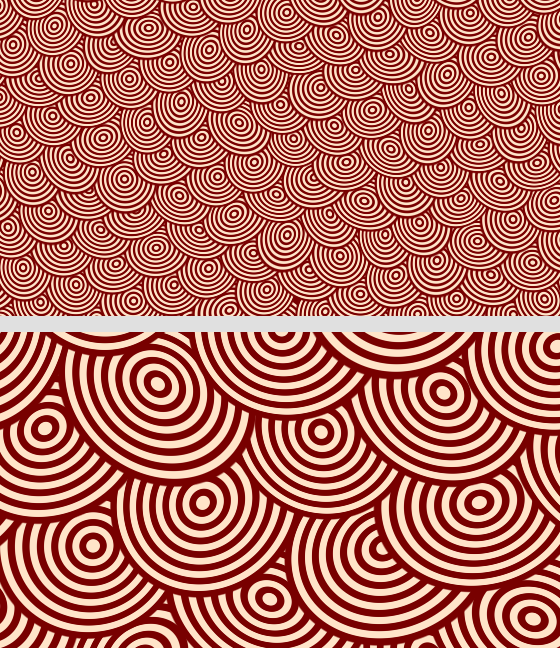
Top, the full canvas; bottom, a detail of the centre.
Write a WebGL 1 fragment shader that draws this pattern.

```glsl
precision highp float;
// Overlapping scales of hand-cut concentric rings on a tilted brick lattice.

uniform vec2 u_resolution;

vec2 hash2(vec2 cell) {
    vec2 k = vec2(dot(cell, vec2(127.1, 311.7)), dot(cell, vec2(269.5, 183.3)));
    return fract(sin(k) * 43758.547);
}

vec2 rotate(vec2 v, float angle) {
    float c = cos(angle), s = sin(angle);
    return vec2(c * v.x - s * v.y, s * v.x + c * v.y);
}

// Normalised radius inside one uneven disc: 0 at its heart, 1 on its rim.
float discRadius(vec2 offset, vec2 cell, float size) {
    vec2 jitter = hash2(cell) - 0.5;
    vec2 shape = hash2(cell + 37.0);
    vec2 q = rotate(offset - 0.14 * jitter, 3.1416 * shape.x) / size;
    float stretch = 1.0 + 0.13 * shape.y;
    q *= vec2(stretch, 1.0 / stretch);
    vec2 lean = 0.14 * (hash2(cell + 71.0) - 0.5);
    return length(q) * (1.0 + dot(lean, q));
}

void main() {
    const vec3 RED = vec3(0.47, 0.0, 0.0);
    const vec3 CREAM = vec3(1.0, 0.894, 0.79);
    const float SPACING = 0.186; // disc spacing as a share of canvas height
    const float ROW_STEP = 0.503;
    const float ROW_SHIFT = 0.52;
    const float RINGS = 7.0;

    // Tilted lattice space, one unit per disc along a row
    vec2 p = gl_FragCoord.xy / u_resolution.y - vec2(0.058, 0.866);
    vec2 uv = rotate(p, 0.346) / SPACING;
    float pixel = 1.0 / (u_resolution.y * SPACING);
    float nearRow = floor(uv.y / ROW_STEP + 0.5);

    // Paint from the lowest row upwards, right to left within a row
    vec3 color = RED;
    for (int j = -2; j <= 2; j++) {
        float row = nearRow + float(j);
        float nearColumn = floor(uv.x - ROW_SHIFT * row + 0.5);
        for (int i = -1; i <= 1; i++) {
            vec2 cell = vec2(nearColumn - float(i), row);
            vec2 center = vec2(cell.x + ROW_SHIFT * row, ROW_STEP * row);
            float size = mix(0.53, 0.565, hash2(cell + 13.0).x);
            float t = discRadius(uv - center, cell, size);
            float blur = pixel / size;

            // Cream heart and rings, with a red band at the rim
            float band = abs(fract(clamp(t, 0.035, 0.965) * RINGS + 0.25) - 0.5);
            float edge = 0.6 * RINGS * blur;
            float cream = 1.0 - smoothstep(0.25 - edge, 0.25 + edge, band);
            float cover = 1.0 - smoothstep(1.0 - blur, 1.0 + blur, t);
            color = mix(color, mix(RED, CREAM, cream), cover);
        }
    }
    gl_FragColor = vec4(color, 1.0);
}
```
